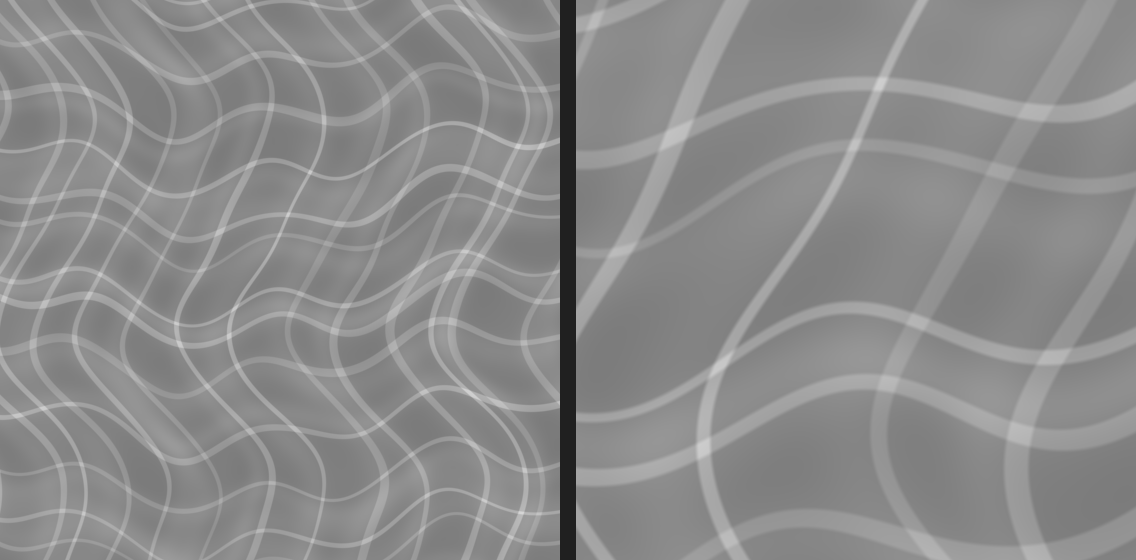
Left: the whole. Right: its middle third, enlarged.
Write a Shadertoy shader that draws this pattern.

```glsl
const float TAU = 6.2831853;
const int STRANDS = 17;
const float SPACING = 0.083;
const float BASE_GREY = 0.488;

float hash(float n) {
    return fract(sin(n * 127.1 + 3.7) * 4375.85);
}

// One cosine swell with a crest at the given place
float swell(float t, float height, float freq, float crest) {
    return height * cos(TAU * freq * (t - crest));
}

// Shared course of a family, with a slight drift of its own per strand
float course(float t, vec3 longWave, vec3 shortWave, float seed) {
    float drift = 0.035 * (hash(seed + 5.1) - 0.5);
    float bend = swell(t + drift, longWave.x, longWave.y, longWave.z)
               + swell(t + drift, shortWave.x, shortWave.y, shortWave.z);
    return bend + swell(t, 0.005, 2.3, hash(seed + 7.3))
                + swell(t, 0.0025, 5.7, hash(seed + 9.2));
}

// Crisp ribbon with softened edges
float ribbon(float d, float halfWidth, float edge) {
    return 1.0 - smoothstep(halfWidth - edge, halfWidth + edge, abs(d));
}

// Broad blurred band
float glow(float d, float spread) {
    return exp(-d * d / (spread * spread));
}

// Light of one family; p.x runs along the strands, p.y across them
float family(vec2 p, vec3 longWave, vec3 shortWave, float seed, float edge) {
    float light = 0.0;
    for (int i = 0; i < STRANDS; i++) {
        float id = seed + float(i) * 1.37;
        float base = -0.16 + SPACING * (float(i) + 0.85 * (hash(id) - 0.5));
        float here = course(p.x, longWave, shortWave, id);
        float ahead = course(p.x + 0.002, longWave, shortWave, id);
        float slope = (ahead - here) / 0.002;
        float d = (p.y - base - here) * inversesqrt(1.0 + 0.85 * slope * slope);

        // Wide strands are fainter than narrow ones
        float breadth = pow(hash(id + 2.9), 2.0);
        float swelling = 1.0 + swell(p.x, 0.25, 1.7, hash(id + 4.4));
        float halfWidth = mix(0.0033, 0.0068, breadth) * swelling;
        float strength = mix(0.085, 0.155, hash(id + 6.6)) * mix(1.0, 0.7, breadth);
        strength *= 0.85 + swell(p.x, 0.15, 0.9, hash(id + 8.8));
        light += strength * ribbon(d, halfWidth, edge);

        // Blurred echo to one side
        float side = hash(id + 1.7) < 0.5 ? -1.0 : 1.0;
        float echo = d - side * (0.018 + swell(p.x, 0.012, 1.3, hash(id + 3.3)));
        light += 0.036 * glow(echo, mix(0.016, 0.032, hash(id + 5.9)));
    }
    return light;
}

// Faint smoky streaks from layered sines
float haze(vec2 p) {
    float sum = 0.0;
    float gain = 0.006;
    for (int i = 0; i < 4; i++) {
        p += 0.06 * sin(p.yx * 9.0 + float(i) * 1.9);
        sum += gain * sin(p.x * 7.0 + p.y * 19.0 + float(i) * 2.3);
        p = mat2(0.8, 0.6, -0.6, 0.8) * p * 1.4;
        gain *= 0.7;
    }
    return sum;
}

void mainImage(out vec4 fragColor, in vec2 fragCoord) {
    vec2 uv = fragCoord / iResolution.y;
    float edge = max(0.0016, 0.8 / iResolution.y);

    // Waves as height, frequency and crest position
    float across = family(uv, vec3(0.045, 1.0, 0.9),
                          vec3(0.027, 3.2, 0.79), 11.0, edge);
    float upright = family(uv.yx, vec3(0.08, 1.47, 0.77),
                           vec3(0.013, 3.1, 0.2), 53.0, edge);

    float grey = BASE_GREY + across + upright + haze(uv);
    fragColor = vec4(vec3(clamp(grey, 0.0, 0.85)), 1.0);
}
```
